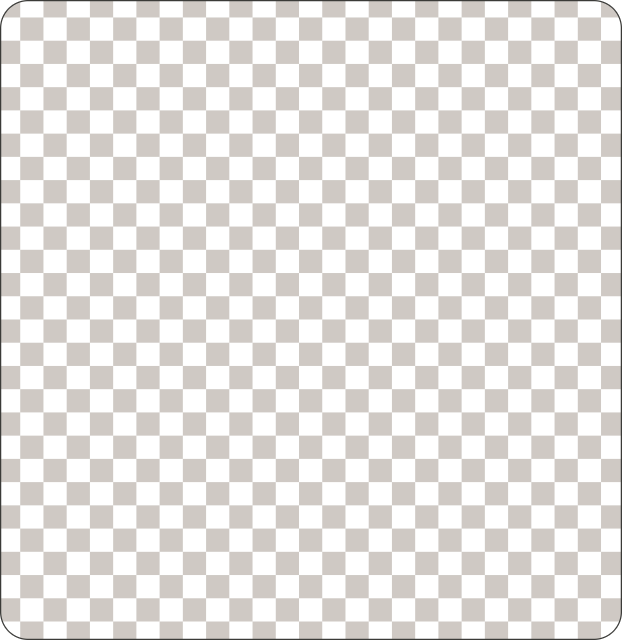
Give the GLSL for this pattern, as a WebGL 2 fragment shader.

```glsl
#version 300 es
precision highp float;
// A two-tone checkerboard on a panel with rounded corners and a thin dark rim.
// Each axis gives a smoothed square wave; their product is the checker, and
// a rounded-box distance gives the rim and the white corners outside it.

uniform vec2 u_resolution;
out vec4 fragColor;

// Lengths are fractions of the canvas height.
const float CELL = 0.0363;                  // side of one square
const vec2 GRID_ORIGIN = vec2(0.0316, 0.0289); // first grid crossing
const float CORNER_RADIUS = 0.044;
const float RIM_WIDTH = 0.00195;

const vec3 WHITE = vec3(1.0);
const vec3 WARM_GREY = vec3(0.81, 0.79, 0.77);
const vec3 RIM_COLOUR = vec3(0.23, 0.23, 0.22);

// Square wave of period 2: +1 on even cells, -1 on odd ones, ramped at edges.
vec2 squareWave(vec2 t, float pixel) {
    vec2 triangle = 0.5 - abs(mod(t, 2.0) - 0.5);
    triangle = max(triangle, -1.0 - triangle); // fold the far end of the period
    vec2 edge = 0.5 - abs(fract(t) - 0.5);     // distance to nearest cell edge
    vec2 parity = 1.0 - 2.0 * mod(floor(t), 2.0);
    return parity * clamp(edge / (0.5 * pixel), 0.0, 1.0);
}

// Signed distance to a rounded box centred on the origin.
float roundedBox(vec2 p, vec2 halfSize, float radius) {
    vec2 q = abs(p) - halfSize + radius;
    return length(max(q, 0.0)) + min(max(q.x, q.y), 0.0) - radius;
}

void main() {
    float pixel = 1.0 / u_resolution.y;
    vec2 p = gl_FragCoord.xy * pixel;
    vec2 halfSize = 0.5 * u_resolution * pixel;

    // Checkerboard
    vec2 wave = squareWave((p - GRID_ORIGIN) / CELL, pixel / CELL);
    vec3 colour = mix(WARM_GREY, WHITE, 0.5 + 0.5 * wave.x * wave.y);

    // Rim and rounded corners
    float d = roundedBox(p - halfSize, halfSize, CORNER_RADIUS);
    float rim = clamp((d + RIM_WIDTH) / pixel + 0.5, 0.0, 1.0);
    float outside = clamp(d / pixel + 0.5, 0.0, 1.0);
    colour = mix(colour, RIM_COLOUR, rim);
    colour = mix(colour, WHITE, outside);

    fragColor = vec4(colour, 1.0);
}
```
